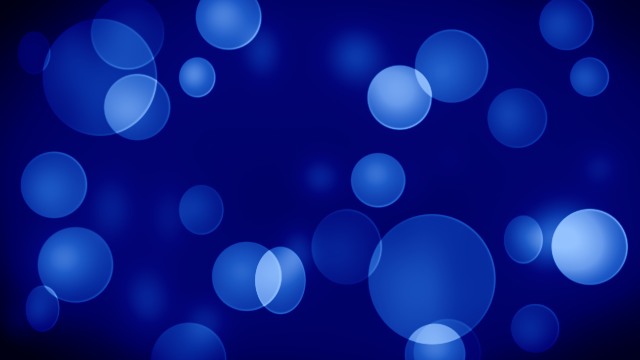
Give the GLSL for this background, as a WebGL 2 fragment shader.

```glsl
#version 300 es
precision highp float;
// Translucent bokeh discs and blurred glows floating on a deep blue field.
// Every layer adds to one scalar light level, which a colour ramp turns into
// blue tones, so overlapping discs brighten like stacked light.

uniform vec2 u_resolution;
out vec4 fragColor;

const int COLUMNS = 6;
const int ROWS = 4;
const int GLOWS = 16;

float hash(float n) {
    return fract(sin(n * 12.9898) * 43758.5453);
}

float hash(vec2 cell) {
    return fract(sin(dot(cell, vec2(127.1, 311.7))) * 43758.5453);
}

float noise(vec2 p) {
    vec2 cell = floor(p);
    vec2 f = fract(p);
    f = f * f * (3.0 - 2.0 * f);
    float low = mix(hash(cell), hash(cell + vec2(1.0, 0.0)), f.x);
    float high = mix(hash(cell + vec2(0.0, 1.0)), hash(cell + vec2(1.0, 1.0)), f.x);
    return mix(low, high, f.y);
}

// Maps light, in steps of one tone, to colour
vec3 blueRamp(float light) {
    vec3 color = mix(vec3(0.0, 0.0, 0.08), vec3(0.0, 0.0, 0.37), clamp(light, 0.0, 1.0));
    color = mix(color, vec3(0.01, 0.02, 0.48), clamp(light - 1.0, 0.0, 1.0));
    color = mix(color, vec3(0.03, 0.18, 0.64), clamp(light - 2.0, 0.0, 1.0));
    color = mix(color, vec3(0.11, 0.35, 0.78), clamp(light - 3.0, 0.0, 1.0));
    color = mix(color, vec3(0.40, 0.60, 0.92), clamp(light - 4.0, 0.0, 1.0));
    return mix(color, vec3(0.58, 0.76, 1.0), clamp((light - 5.0) * 0.6, 0.0, 1.0));
}

float glow(vec2 p, vec2 radii) {
    vec2 q = p / radii;
    return exp(-dot(q, q));
}

// Disc with an inner glow and a thin rim that is brightest toward rimAngle
float disc(vec2 p, float radius, float squash, float level, float rimAngle, float edge) {
    vec2 q = p / (radius * vec2(squash, 1.0));
    float len = length(q);
    float dist = (len - 1.0) * radius;
    float inside = 1.0 - smoothstep(-edge, edge, dist);
    vec2 lean = vec2(cos(rimAngle), sin(rimAngle));
    float facing = 0.5 + 0.5 * dot(q / max(len, 0.001), lean);
    float body = 0.68 + 0.4 * glow(q + 0.25 * lean, vec2(0.75));
    float rim = exp(-pow((dist + edge) / (edge * 1.1), 2.0)) * facing * facing;
    return inside * level * body + rim * (0.35 + 0.25 * level);
}

// Dim uneven field, darkest in the corners
float backdrop(vec2 p, vec2 uv) {
    float cloud = noise(p * 2.6 + 4.0) - 0.5;
    float corner = smoothstep(0.8, 1.45, length(uv * 2.0 - 1.0));
    return 1.4 + 0.6 * cloud - 1.25 * corner;
}

// Out of focus lights, some stretched upright
float softGlows(vec2 p, float aspect) {
    float light = 0.0;
    for (int i = 0; i < GLOWS; i++) {
        float seed = float(i) * 5.0 + 2.0;
        vec2 center = vec2(aspect * fract(float(i) * 0.618 + 0.23),
                           mix(0.08, 0.9, hash(seed)));
        float width = mix(0.045, 0.09, hash(seed + 1.0));
        float stretch = mix(0.9, 1.7, hash(seed + 2.0));
        float level = mix(0.3, 1.7, pow(hash(seed + 3.0), 1.6));
        light += level * glow(p - center, width * vec2(1.0, stretch));
    }
    return light;
}

// Medium discs, jittered widely around a coarse grid so that some overlap
float mediumDiscs(vec2 p, float aspect, float edge) {
    float light = 0.0;
    vec2 cellSize = vec2(aspect, 1.0) / vec2(COLUMNS, ROWS);
    for (int i = 0; i < COLUMNS * ROWS; i++) {
        float seed = float(i) * 7.0 + 31.0;
        vec2 cell = vec2(i % COLUMNS, i / COLUMNS);
        vec2 jitter = vec2(hash(seed), hash(seed + 1.0)) - 0.5;
        vec2 center = (cell + 0.5 + 1.3 * jitter) * cellSize;
        float radius = mix(0.055, 0.108, hash(seed + 2.0));
        float squash = mix(0.74, 1.0, smoothstep(0.1, 0.5, hash(seed + 3.0)));
        float level = mix(0.5, 3.3, pow(hash(seed + 4.0), 1.2));
        float rimAngle = mix(-1.6, 1.0, hash(seed + 5.0));
        light += disc(p - center, radius, squash, level, rimAngle, edge);
        light += 0.14 * level * glow(p - center, vec2(radius * 1.25));
    }
    return light;
}

// Two large discs on a diagonal, mottled with upright streaks
float largeDiscs(vec2 p, float aspect, float edge) {
    float streaks = noise(p * vec2(11.0, 4.5) + 9.0);
    float light = 0.0;
    for (int i = 0; i < 2; i++) {
        float side = float(i);
        vec2 center = vec2(aspect * mix(0.156, 0.675, side), mix(0.785, 0.225, side));
        float level = mix(1.6, 2.1, side) + 0.7 * (streaks - 0.5);
        light += disc(p - center, mix(0.163, 0.181, side), 0.98, level, -0.3 + 0.8 * side, edge);
    }
    return light;
}

void main() {
    vec2 uv = gl_FragCoord.xy / u_resolution;
    float aspect = u_resolution.x / u_resolution.y;
    vec2 p = vec2(uv.x * aspect, uv.y);
    float edge = max(0.0028, 0.8 / u_resolution.y);

    float light = backdrop(p, uv) + softGlows(p, aspect);
    light += mediumDiscs(p, aspect, edge) + largeDiscs(p, aspect, edge);
    fragColor = vec4(blueRamp(light), 1.0);
}
```
